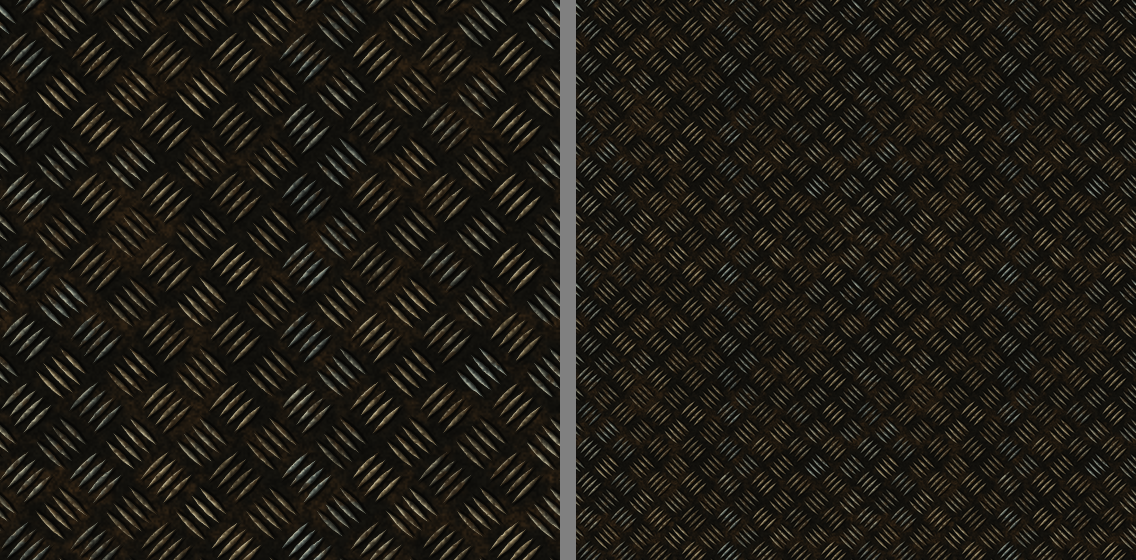
Left: one tile. Right: repeated 2 by 2.
Write a Shadertoy shader that draws this texture.

```glsl
const float CELLS = 8.0;            // repeats across and down
const vec2 RISING_CENTRE = vec2(0.37, 0.18);
const vec2 FALLING_CENTRE = vec2(0.88, 0.67);
const float BARS = 4.0;             // bars in each group
const float BAR_GAP = 0.155;        // lengths are in cells
const float BAR_HALF_LENGTH = 0.27;
const float BAR_HALF_WIDTH = 0.036;
const float BAR_JITTER = 0.016;
const float EDGE_WEAR = 0.018;
const float SHADOW_SHIFT = 0.035;
const vec3 GROUND = vec3(0.066, 0.062, 0.047);
const vec3 RUST = vec3(0.175, 0.125, 0.070);
const vec3 SHADOW = vec3(0.018, 0.018, 0.014);
const vec3 WARM_STEEL = vec3(0.47, 0.41, 0.29);
const vec3 COOL_STEEL = vec3(0.40, 0.44, 0.41);
const vec3 GLINT = vec3(0.80, 0.78, 0.67);

float hash(vec2 p) {
    vec3 q = fract(p.xyx * 0.1031);
    q += dot(q, q.yzx + 33.33);
    return fract((q.x + q.y) * q.z);
}

// Value noise that wraps after a whole number of lattice steps.
float noise(vec2 uv, float period) {
    vec2 p = uv * period;
    vec2 i = floor(p), f = p - i;
    f = f * f * (3.0 - 2.0 * f);
    vec2 a = mod(i, period), b = mod(i + 1.0, period);
    return mix(mix(hash(a), hash(vec2(b.x, a.y)), f.x),
               mix(hash(vec2(a.x, b.y)), hash(b), f.x), f.y);
}

float fbm(vec2 uv, float period) {
    float sum = 0.0, weight = 0.5;
    for (int octave = 0; octave < 4; octave++) {
        sum += weight * noise(uv, period);
        period *= 2.0;
        weight *= 0.5;
    }
    return sum / 0.9375;
}

// Tapered bars: x is the signed distance, y runs from -1 to 1 across a bar.
vec2 bars(vec2 q, vec2 seed, float wear) {
    float row = clamp(floor(q.y / BAR_GAP + BARS * 0.5), 0.0, BARS - 1.0);
    float vary = hash(seed + row * 17.0) - 0.5;
    float along = (q.x - vary * BAR_JITTER * 2.0) / (BAR_HALF_LENGTH * (1.0 + 0.14 * vary));
    float across = q.y - (row - 0.5 * (BARS - 1.0)) * BAR_GAP - vary * BAR_JITTER;
    float halfWidth = BAR_HALF_WIDTH * (1.0 - along * along);
    float dist = abs(across) - halfWidth + wear * EDGE_WEAR;
    return vec2(dist, across / max(halfWidth, 0.004));
}

// Paints one lattice of groups; the side normal faces the light at the left.
vec3 paintGroups(vec3 base, vec2 uv, vec2 centre, vec2 normal, float grain, float patches) {
    vec2 p = uv * CELLS - centre;
    vec2 id = mod(floor(p + 0.5), CELLS);
    vec2 local = p - floor(p + 0.5);
    vec2 q = vec2(dot(local, vec2(-normal.y, normal.x)), dot(local, normal));
    vec2 seed = id + centre * 91.0;
    float aa = CELLS / iResolution.y;

    // Cast shadow
    float shade = bars(q + vec2(0.0, SHADOW_SHIFT), seed, 0.0).x;
    base = mix(base, SHADOW, 0.85 * (1.0 - smoothstep(-0.012, 0.018, shade)));

    // Steel tint varies by column and by group
    float columnTint = hash(vec2(id.x + 5.0, centre.x * 70.0));
    float groupTint = hash(seed + 43.0);
    float cool = smoothstep(0.35, 0.85, mix(columnTint, groupTint, 0.4));
    float shine = 0.75 + 0.4 * hash(seed + 71.0);

    // Bar body, rusted patches and lit edge
    vec2 bar = bars(q, seed, grain - 0.5);
    float lit = smoothstep(-0.9, 0.8, bar.y);
    vec3 steel = mix(WARM_STEEL, COOL_STEEL, cool) * mix(0.35, 1.15, lit);
    steel *= shine * mix(0.5, 1.35, grain);
    steel = mix(steel, RUST * (0.7 + grain), 0.65 * smoothstep(0.48, 0.72, patches));
    float glint = smoothstep(0.15, 0.85, bar.y) * smoothstep(0.25, 0.75, grain);
    steel = mix(steel, GLINT, glint * shine * 0.75);
    return mix(base, steel, 1.0 - smoothstep(-aa * 0.6, aa * 0.6, bar.x));
}

void mainImage(out vec4 fragColor, in vec2 fragCoord) {
    vec2 uv = fragCoord / iResolution.xy;
    float mottling = fbm(uv, 14.0);
    float patches = fbm(uv + 0.37, 48.0);
    float grain = mix(noise(uv, 128.0), noise(uv + 0.13, 256.0), 0.55);

    // Grimy ground with speckled rust
    float rust = smoothstep(0.42, 0.78, mix(mottling, patches, 0.45));
    vec3 color = mix(GROUND, RUST, rust * (0.3 + 0.8 * grain));
    color *= 0.65 + 0.7 * grain;

    // Two crossing lattices of raised bars
    vec2 risingNormal = vec2(-1.0, 1.0) * sqrt(0.5);
    vec2 fallingNormal = vec2(-1.0, -1.0) * sqrt(0.5);
    color = paintGroups(color, uv, RISING_CENTRE, risingNormal, grain, patches);
    color = paintGroups(color, uv, FALLING_CENTRE, fallingNormal, grain, patches);
    fragColor = vec4(color, 1.0);
}
```
